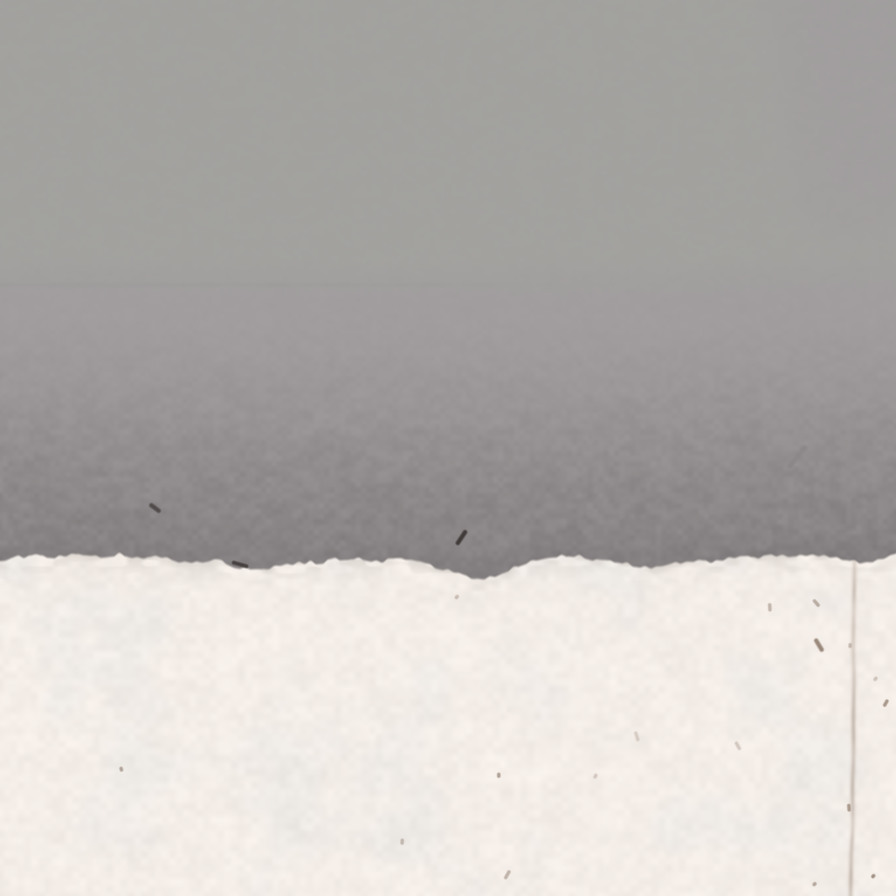
Write a three.js fragment shader that draws this texture.

```glsl
varying vec2 vUv;

const vec3 WALL_TOP = vec3(0.636, 0.633, 0.622);
const vec3 WALL_MAUVE = vec3(0.632, 0.614, 0.622);
const vec3 WALL_MID = vec3(0.595, 0.575, 0.578);
const vec3 WALL_LOW = vec3(0.530, 0.512, 0.515);
const vec3 PAPER = vec3(0.957, 0.931, 0.908);
const vec3 PAPER_COOL = vec3(0.920, 0.912, 0.900);
const vec3 RIM = vec3(0.840, 0.815, 0.790);
const vec3 CREASE = vec3(0.760, 0.710, 0.670);
const vec3 FLECK = vec3(0.520, 0.440, 0.380);
const vec3 INK = vec3(0.200, 0.180, 0.170);
const float EDGE_HEIGHT = 0.374;
const float EDGE_SOFT = 0.0022;
const float FLECK_CELLS = 26.0;

float hash(vec2 p) {
  return fract(sin(dot(p, vec2(127.1, 311.7))) * 43758.5453);
}

float noise(vec2 p) {
  vec2 i = floor(p), f = fract(p);
  f = f * f * (3.0 - 2.0 * f);
  return mix(mix(hash(i), hash(i + vec2(1.0, 0.0)), f.x),
             mix(hash(i + vec2(0.0, 1.0)), hash(i + 1.0), f.x), f.y);
}

float fbm(vec2 p) {
  float sum = 0.0, gain = 0.5;
  for (int i = 0; i < 4; i++) {
    sum += gain * noise(p);
    p = p * 2.03 + 17.3;
    gain *= 0.5;
  }
  return sum / 0.9375;
}

float bump(float x, float center, float width) {
  float d = (x - center) / width;
  return exp(-d * d);
}

// Height of the torn paper edge
float tornEdge(float x) {
  float h = EDGE_HEIGHT;
  h += 0.007 * bump(x, 0.10, 0.09);
  h -= 0.008 * bump(x, 0.29, 0.045);
  h -= 0.019 * bump(x, 0.535, 0.040);
  h += 0.006 * bump(x, 0.620, 0.050);
  h -= 0.008 * bump(x, 0.730, 0.030);
  h += 0.004 * bump(x, 0.880, 0.060);
  h += 0.014 * bump(x, 1.010, 0.022);
  h += 0.006 * (noise(vec2(x * 45.0, 3.0)) - 0.5);
  return h + 0.004 * (noise(vec2(x * 150.0, 8.0)) - 0.5);
}

// Soft short stroke centred on c
float stroke(vec2 p, vec2 c, vec2 halfSpan, float radius) {
  vec2 d = p - c;
  float t = clamp(dot(d, halfSpan) / dot(halfSpan, halfSpan), -1.0, 1.0);
  return 1.0 - smoothstep(radius * 0.3, radius * 1.6, length(d - t * halfSpan));
}

// Sparse flecks, denser on the right
float flecks(vec2 p) {
  vec2 cell = floor(p * FLECK_CELLS);
  float density = mix(0.035, 0.22, smoothstep(0.76, 0.90, p.x));
  float present = step(hash(cell + 5.0), density);
  vec2 jitter = 0.25 + 0.5 * vec2(hash(cell + 1.7), hash(cell + 9.2));
  float angle = 1.0 + 1.6 * hash(cell + 4.1);
  vec2 span = 0.0035 * hash(cell + 2.6) * vec2(cos(angle), sin(angle)) + 0.0004;
  float strength = mix(0.25, 0.85, hash(cell + 7.7));
  return present * strength * stroke(p, (cell + jitter) / FLECK_CELLS, span, 0.002);
}

vec3 wallColor(vec2 p) {
  float y = p.y + 0.025 * (fbm(p * vec2(3.0, 6.0)) - 0.5);
  vec3 c = mix(WALL_LOW, WALL_MID, smoothstep(0.36, 0.57, y));
  c = mix(c, WALL_MAUVE, smoothstep(0.50, 0.66, y));
  c = mix(c, WALL_TOP, smoothstep(0.655, 0.72, y));
  c = mix(c, WALL_MAUVE, 0.7 * smoothstep(0.84, 0.93, p.x + 0.15 * (p.y - 0.9)) * smoothstep(0.7, 0.8, p.y));
  c -= 0.010 * bump(p.y, 0.682, 0.003) * (1.0 - smoothstep(0.3, 0.8, p.x));
  // Grain fades out upward
  float grain = noise(p * 170.0) + noise(p * vec2(70.0, 110.0)) - 1.0;
  return c + grain * mix(0.032, 0.004, smoothstep(0.40, 0.70, p.y));
}

vec3 paperColor(vec2 p, float depth) {
  vec3 c = mix(PAPER, PAPER_COOL, 0.65 * smoothstep(0.45, 0.75, fbm(p * 13.0)));
  c += 0.030 * (noise(p * 130.0) - 0.5) + 0.020 * (noise(p * 60.0) - 0.5);
  float rim = exp(-depth * 80.0) * smoothstep(0.25, 0.75, noise(p * vec2(60.0, 140.0)));
  c = mix(c, RIM, 0.75 * rim);
  // Vertical crease
  float creaseX = 0.950 + 0.011 * p.y + 0.002 * (noise(vec2(p.y * 25.0, 2.0)) - 0.5);
  float crease = bump(p.x, creaseX, 0.0028) * mix(0.5, 1.0, noise(vec2(p.y * 50.0, 6.0)));
  c = mix(c, CREASE, 0.85 * crease);
  return mix(c, FLECK, flecks(p) * smoothstep(0.01, 0.03, depth));
}

void main() {
  vec2 p = vUv;
  float depth = tornEdge(p.x) - p.y;
  float soft = max(EDGE_SOFT, fwidth(p.y));
  vec3 c = wallColor(p);
  // Faint shadow above the edge
  c -= 0.025 * exp(-max(-depth, 0.0) * 110.0);
  c = mix(c, paperColor(p, max(depth, 0.0)), smoothstep(-soft, soft, depth));
  // Dark specks around the edge
  c = mix(c, INK, 0.85 * stroke(p, vec2(0.515, 0.400), vec2(0.004, 0.006), 0.0025));
  c = mix(c, INK, 0.65 * stroke(p, vec2(0.173, 0.433), vec2(0.004, -0.003), 0.0025));
  c = mix(c, INK, 0.75 * stroke(p, vec2(0.268, 0.370), vec2(0.007, -0.002), 0.0022));
  c = mix(c, FLECK, 0.80 * stroke(p, vec2(0.914, 0.280), vec2(0.003, -0.005), 0.0025));
  c = mix(c, WALL_LOW, 0.60 * stroke(p, vec2(0.890, 0.490), vec2(0.008, 0.010), 0.0030));
  gl_FragColor = vec4(c, 1.0);
}
```
